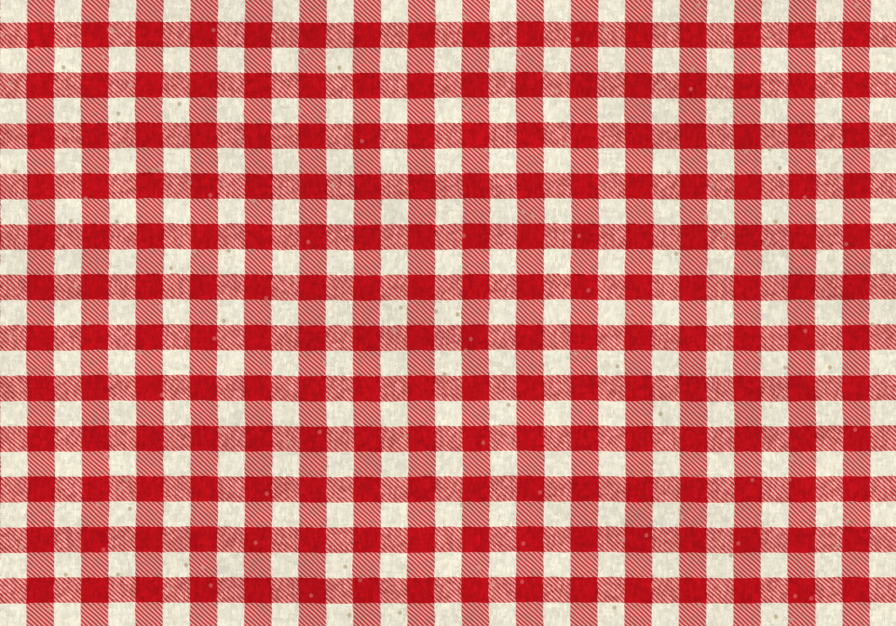
This texture is drawn by a WebGL 1 fragment shader. Its source:

```glsl
precision highp float;
// Red and cream gingham cloth: dyed warp and weft bands cross at right angles.
// A diagonal twill decides which thread lies on top, so single bands look hatched;
// cellular noise adds yarn grain and stray flecks, layered sines bend the threads.

uniform vec2 u_resolution;

#define REPEATS vec2(16.48, 12.4)
#define PHASE vec2(0.0, 0.04)
#define CREAM vec3(0.918, 0.897, 0.817)
#define RED vec3(0.71, 0.065, 0.098)
#define FLECK_COLOR vec3(0.67, 0.58, 0.44)
#define TWILL_LINES 11.0
#define TWILL_DEPTH 0.27
#define WOBBLE 0.010
#define GRAIN 0.20
#define FLECK_SHARE 0.09

const float TAU = 6.28318;

vec2 hash2(vec2 p) {
  vec3 q = fract(p.xyx * vec3(0.1031, 0.1030, 0.0973));
  q += dot(q, q.yzx + 33.33);
  return fract((q.xx + q.yz) * q.zy);
}

// Distance to the nearest scattered point, and that point's random value
vec2 cellular(vec2 p) {
  vec2 cell = floor(p);
  vec2 nearest = vec2(9.0, 0.0);
  for (int j = -1; j <= 1; j++) {
    for (int i = -1; i <= 1; i++) {
      vec2 id = cell + vec2(float(i), float(j));
      vec2 offset = hash2(id);
      float d = length(id + offset - p);
      if (d < nearest.x) nearest = vec2(d, hash2(id + 71.7).x);
    }
  }
  return nearest;
}

// Dyed half of each repeat, for columns (x) and rows (y)
vec2 bands(vec2 p, vec2 soft) {
  vec2 edge = 0.25 - abs(fract(p - 0.25) - 0.5);
  return smoothstep(-soft, soft, edge);
}

// Slow bending of the threads
vec2 bend(vec2 p) {
  return sin(p.yx * vec2(1.3, 0.9) + vec2(0.4, 2.1))
       + 0.5 * sin(p.yx * vec2(3.7, 4.3) + p * 0.6)
       + 0.3 * sin(p.yx * 17.0 + p);
}

void main() {
  vec2 pixel = REPEATS / u_resolution;
  vec2 cloth = gl_FragCoord.xy / u_resolution * REPEATS + PHASE;
  vec2 bent = cloth + WOBBLE * bend(cloth);

  // Yarn grain, stretched along the warp and along the weft
  vec2 warpYarn = cellular(cloth * vec2(19.0, 8.0));
  vec2 weftYarn = cellular(cloth * vec2(7.0, 17.0) + 40.0);
  float grain = 0.6 * (warpYarn.y - 0.5) + 0.4 * (weftYarn.y - 0.5)
              + 0.35 * (0.5 - warpYarn.x);

  // Twill: share of warp showing over weft
  float twill = sin(TAU * TWILL_LINES * (bent.x + bent.y));
  float warpOnTop = clamp(0.5 + TWILL_DEPTH * twill + 0.12 * grain, 0.0, 1.0);
  vec2 dyed = bands(bent + 0.012 * grain, max(pixel * 0.7, vec2(0.018)));
  float dye = pow(mix(dyed.y, dyed.x, warpOnTop), 0.85);

  // Cloth colour with grain and gentle uneven dyeing
  vec3 color = mix(CREAM, RED, dye);
  float uneven = 0.012 * sin(cloth.x * 0.8 + sin(cloth.y * 0.7))
               + 0.010 * sin(cloth.y * 2.3 + cloth.x * 0.5);
  color *= 1.0 + GRAIN * grain * mix(0.65, 1.0, dye) + uneven;

  // Stray flecks: brown on cream, pale on red
  vec2 fleck = cellular(cloth * vec2(3.1, 2.7) + 11.0);
  float present = step(1.0 - FLECK_SHARE, fleck.y);
  float spot = present * (1.0 - smoothstep(0.06, 0.17, fleck.x));
  vec3 fleckColor = mix(FLECK_COLOR, CREAM, smoothstep(0.2, 0.9, dye));
  color = mix(color, fleckColor, spot * mix(0.6, 0.3, dye));

  gl_FragColor = vec4(clamp(color, 0.0, 1.0), 1.0);
}
```
